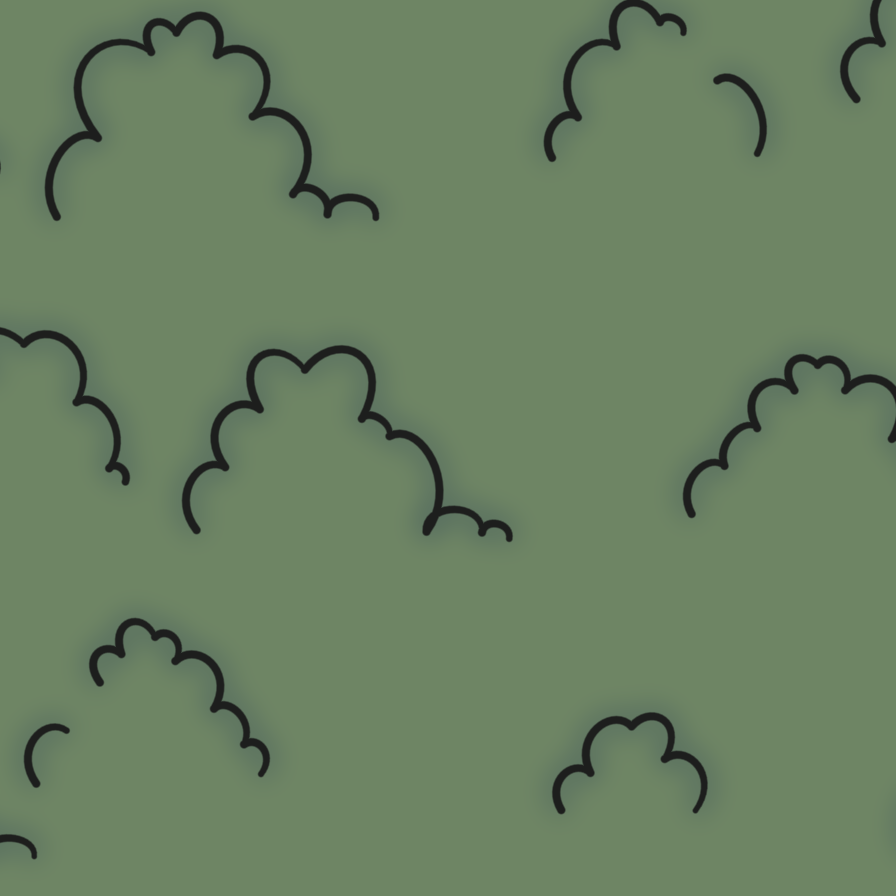
Give the GLSL for this pattern, as a WebGL 1 fragment shader.

```glsl
precision highp float;

uniform vec2 u_resolution;

#define CELL vec2(0.44, 0.36)
#define JITTER vec2(0.15, 0.11)
#define SEED 23.0
#define MAX_ARCS 9
#define STEPS 18
#define INK_RADIUS 0.0045
#define SHADOW_SIGMA 0.0150
#define BUSH_REACH 0.40
#define GRASS vec3(0.433, 0.522, 0.392)
#define SHADOW vec3(0.345, 0.435, 0.375)
#define INK vec3(0.112, 0.117, 0.112)

float hash(vec2 p) {
    vec3 q = fract(p.xyx * vec3(0.1031, 0.1030, 0.0973));
    q += dot(q, q.yzx + 33.33);
    return fract((q.x + q.y) * q.z);
}

// One of several random values belonging to a bush
float trait(vec2 id, float k) {
    return hash(id * 13.7 + k * vec2(7.3, 3.1) + SEED);
}

float segmentDistance(vec2 p, vec2 a, vec2 b) {
    vec2 pa = p - a, ba = b - a;
    return length(pa - ba * clamp(dot(pa, ba) / (dot(ba, ba) + 1e-8), 0.0, 1.0));
}

vec2 cubicBezier(vec2 a, vec2 b, vec2 c, vec2 d, float t) {
    vec2 bc = mix(b, c, t);
    return mix(mix(mix(a, b, t), bc, t), mix(bc, mix(c, d, t), t), t);
}

// Cusp between two leaf arcs, on a mound with an optional low tail
vec2 cusp(float i, float count, vec2 size, float tail, vec2 id) {
    float t = (i + 0.6 * (trait(id, 20.0 + i) - 0.5)) / count;
    float x = mix(-1.0, 1.0 + tail, t);
    float y = 1.0 - pow(min(abs(x), 1.0), 1.5);
    y += 0.16 * (trait(id, 40.0 + i) - 0.5);
    return size * vec2(x, y - 0.5);
}

// Adds one leaf arc: field.x is the ink distance, field.y the blurred shadow
void addArc(vec2 p, vec2 a, vec2 b, float bulge, float thinning, inout vec2 field) {
    vec2 chord = b - a;
    float len = length(chord);
    if (length(p - 0.5 * (a + b)) > 1.4 * len + 4.0 * SHADOW_SIGMA) return;

    // The lower end leaves upright, the upper end curls over
    vec2 outward = vec2(-chord.y, chord.x) * bulge;
    float rise = chord.y / (len + 1e-5);
    vec2 c1 = a + outward * (1.0 + 0.2 * rise) + chord * (0.38 * max(rise, 0.0) - 0.04);
    vec2 c2 = b + outward * (1.0 - 0.2 * rise) - chord * (0.38 * max(-rise, 0.0) - 0.04);

    vec2 from = a;
    for (int i = 1; i <= STEPS; i++) {
        float t = float(i) / float(STEPS);
        vec2 to = cubicBezier(a, c1, c2, b, t);
        float d = segmentDistance(p, from, to);
        float radius = INK_RADIUS * (1.0 - thinning * t * t);
        field.x = min(field.x, d - radius);
        vec2 away = (p - 0.5 * (from + to)) / SHADOW_SIGMA;
        field.y += length(to - from) * exp(-0.5 * dot(away, away));
        from = to;
    }
}

void addBush(vec2 p, vec2 id, inout vec2 field) {
    if (length(p) > BUSH_REACH) return;
    float scale = mix(0.5, 1.05, trait(id, 1.0));
    vec2 size = scale * vec2(0.142, mix(0.16, 0.24, trait(id, 2.0)));
    float tail = 0.6 * step(0.55, trait(id, 3.0));
    float count = floor(8.0 * scale + trait(id, 4.0));
    float gapChance = 0.22 * trait(id, 5.0);
    p.x += 0.5 * tail * size.x;

    vec2 a = cusp(0.0, count, size, tail, id);
    for (int i = 0; i < MAX_ARCS; i++) {
        float k = float(i);
        if (k >= count) break;
        vec2 b = cusp(k + 1.0, count, size, tail, id);
        float crown = smoothstep(0.0, 0.5 * size.y, 0.5 * (a.y + b.y));
        float bulge = mix(0.38, 0.6, trait(id, 60.0 + k));
        bulge += 0.6 * crown * trait(id, 80.0 + k);
        float thinning = 0.35 * trait(id, 100.0 + k);
        if (trait(id, 120.0 + k) > gapChance) addArc(p, a, b, bulge, thinning, field);
        a = b;
    }
}

void main() {
    float pixel = 1.0 / min(u_resolution.x, u_resolution.y);
    vec2 p = gl_FragCoord.xy * pixel;
    vec2 field = vec2(1.0, 0.0);

    // Staggered rows of scattered bushes
    for (int j = -1; j <= 1; j++) {
        float row = floor(p.y / CELL.y) + float(j);
        float shift = 0.5 * mod(row, 2.0);
        for (int i = -1; i <= 1; i++) {
            float column = floor(p.x / CELL.x - shift) + float(i);
            vec2 id = vec2(column, row);
            vec2 offset = vec2(trait(id, 6.0), trait(id, 7.0)) - 0.5;
            vec2 center = (id + vec2(0.5 + shift, 0.5)) * CELL + JITTER * offset;
            addBush(p - center, id, field);
        }
    }

    // Soft shadow below, crisp ink on top
    float shade = 1.0 - exp(-0.85 * field.y / (2.5066 * SHADOW_SIGMA));
    vec3 color = mix(GRASS, SHADOW, shade);
    float edge = 1.1 * pixel;
    color = mix(INK, color, smoothstep(-edge, edge, field.x));
    gl_FragColor = vec4(color, 1.0);
}
```
